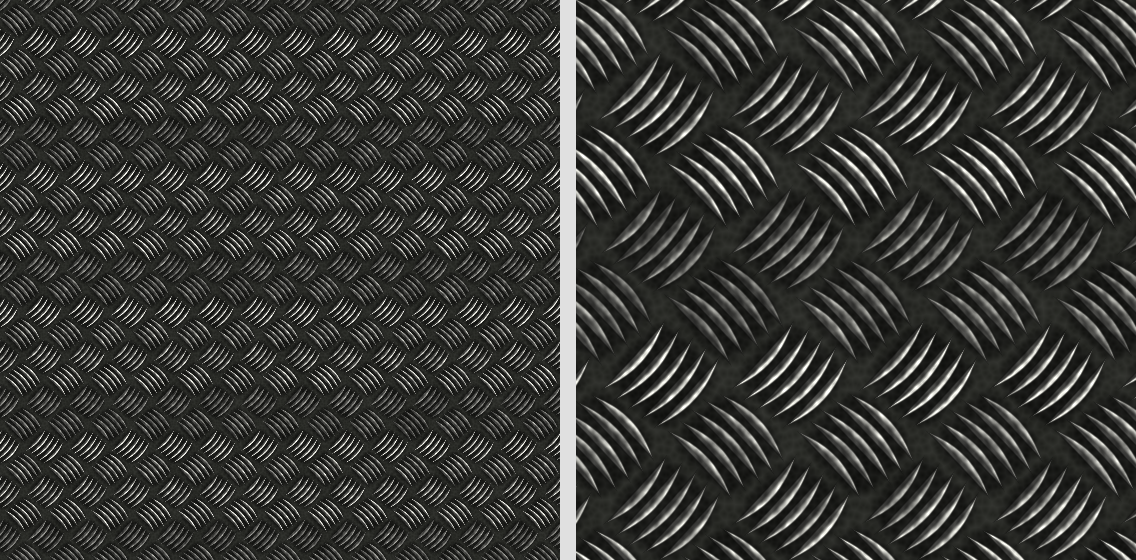
Left: the whole. Right: its middle third, enlarged.
A three.js fragment shader for this texture:

```glsl
varying vec2 vUv;

vec2 hash2(vec2 p) {
  p = vec2(dot(p, vec2(127.1, 311.7)), dot(p, vec2(269.5, 183.3)));
  return fract(sin(p) * 43758.5);
}

// Distance to the nearest scattered point
float cellular(vec2 p) {
  vec2 cell = floor(p), local = fract(p);
  float nearest = 1.0;
  for (int y = -1; y <= 1; y++) {
    for (int x = -1; x <= 1; x++) {
      vec2 offset = vec2(float(x), float(y));
      nearest = min(nearest, length(offset + hash2(cell + offset) - local));
    }
  }
  return nearest;
}

// One lattice of five-bar blocks: x = coverage, y = brightness, z = shadow
vec3 treadBlocks(vec2 p, float flip, float base, float swing, float phase) {
  vec2 lattice = p / vec2(1.0, 1.043) + 0.5;
  vec2 id = floor(lattice);
  vec2 local = (fract(lattice) - 0.5) * vec2(1.0, 1.043 * flip);
  float u = dot(local, vec2(0.68, 0.733));
  float v = dot(local, vec2(0.733, -0.68));

  // Polish cycles over three rows
  float polish = base + swing * cos(2.0944 * id.y + phase);
  float coverage = 0.0;
  float brightness = 0.0;

  for (int i = -2; i <= 2; i++) {
    float k = float(i);
    vec2 rnd = hash2(id * 7.0 + vec2(k, phase));
    float t = (u - 0.018 * k) / (0.365 - 0.006 * k * k + 0.03 * (rnd.x - 0.5));
    float taper = 1.0 - t * t;

    // Bowed, pointed bar with its lit rim on the outer side
    float d = v - 0.124 * k - 0.042 * taper + 0.026;
    float halfWidth = mix(0.045, 0.037, polish) * taper;
    float bar = smoothstep(-0.011, 0.011, halfWidth - abs(d));
    float rim = smoothstep(-0.3, 0.7, d / max(halfWidth, 0.006));
    float wear = 0.86 + 0.14 * sin(u * 31.0 + rnd.y * 20.0 + sin(v * 95.0 + u * 17.0));
    float tone = mix(0.27, 1.28 * polish, rim) * wear * (0.84 + 0.32 * rnd.y);
    tone *= 0.8 + 0.2 * clamp(taper * 2.0, 0.0, 1.0);

    brightness = mix(brightness, min(tone, 0.95), bar);
    coverage = max(coverage, bar);
  }

  // Dark recess with a rounded square outline
  vec2 side = abs(vec2(u, v));
  float outline = pow(pow(side.x, 4.0) + pow(side.y, 4.0), 0.25);
  float shadow = 1.0 - smoothstep(0.27, 0.38, outline);
  return vec3(coverage, brightness, shadow);
}

void main() {
  // Thirteen columns with a slight lean
  vec2 p = (vUv - vec2(0.4622, 0.4427)) * 13.0;
  p.x += 0.0135 * p.y;

  vec3 rising = treadBlocks(p, 1.0, 0.76, 0.31, 0.5);
  vec3 falling = treadBlocks(p - vec2(0.5, 0.5215), -1.0, 0.67, 0.2, -2.6);

  // Dark plate with fine grain and soft mottling
  float grain = cellular(p * 17.0) - 0.45;
  float mottle = sin(p.x * 4.1 + sin(p.y * 2.7)) * sin(p.y * 3.3 + sin(p.x * 1.9));
  float shadow = max(rising.z, falling.z);
  vec3 plate = mix(vec3(0.168, 0.173, 0.156), vec3(0.093, 0.095, 0.086), shadow);
  plate += 0.06 * grain + 0.01 * mottle;

  // Worn metal bars
  vec3 steel = vec3(1.0, 1.0, 0.965);
  vec3 color = mix(plate, steel * rising.y * (1.0 + 0.35 * grain), rising.x);
  color = mix(color, steel * falling.y * (1.0 + 0.35 * grain), falling.x);

  gl_FragColor = vec4(color, 1.0);
}
```
